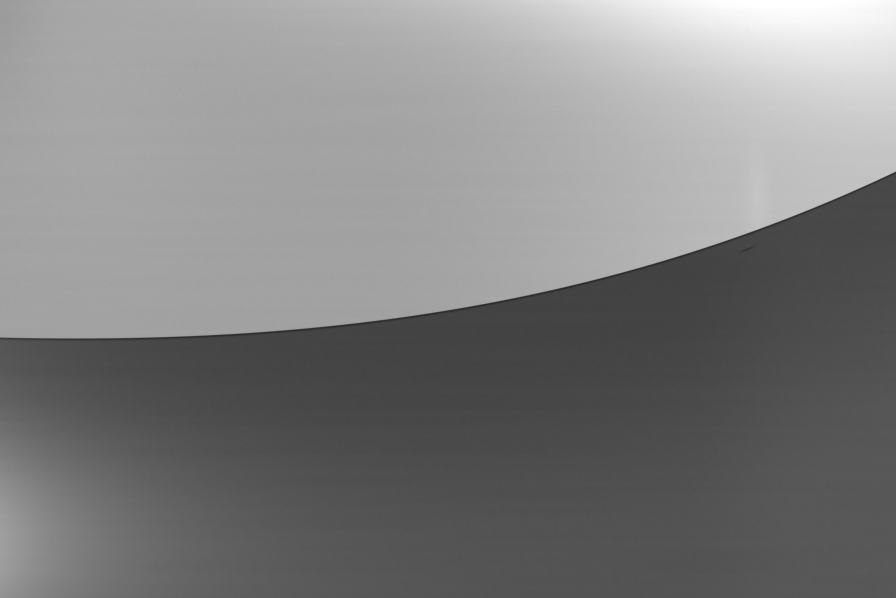
Reproduce this background procedurally as a Shadertoy shader.

```glsl
// Two brushed grey metal sheets meeting along a rising curve, with soft reflections.

float hash(vec2 p) {
    return fract(sin(dot(p, vec2(127.1, 311.7))) * 43758.5);
}

float noise(vec2 p) {
    vec2 i = floor(p), f = fract(p);
    f = f * f * (3.0 - 2.0 * f);
    return mix(mix(hash(i), hash(i + vec2(1, 0)), f.x),
               mix(hash(i + vec2(0, 1)), hash(i + vec2(1, 1)), f.x), f.y);
}

// Height of the seam between the sheets
float seam(float x) {
    return 0.4355 + x * (-0.0355 + x * (0.1926 + x * 0.1204));
}

float blob(vec2 p, vec2 center, vec2 radius) {
    vec2 d = (p - center) / radius;
    return exp(-dot(d, d));
}

float upperSheet(vec2 p) {
    float tone = 0.632 + 0.12 * smoothstep(0.4, 1.0, p.x);
    // Bright reflection along the top right
    float drop = 1.0 - p.y + 0.3 * (1.0 - p.x);
    float across = (p.x - 0.8) / 0.3;
    tone += 0.22 * exp(-across * across - drop * drop / 0.03);
    tone += 0.08 * exp((p.y - 1.0) / 0.1) * smoothstep(0.0, 0.5, p.x);
    // Dim left corner and a faint smear above the seam
    tone += 0.02 * blob(p, vec2(0.1, 0.85), vec2(0.12, 0.3));
    tone -= 0.03 * blob(p, vec2(0.0, 1.0), vec2(0.04, 0.15));
    tone += 0.03 * blob(p, vec2(0.845, 0.67), vec2(0.012, 0.07));
    return tone;
}

float lowerSheet(vec2 p, float depth) {
    float tone = 0.262 + 0.06 * smoothstep(0.03, 0.5, depth);
    tone += 0.02 * smoothstep(0.75, 0.9, p.x);
    // Soft reflection at the lower left
    float rise = (p.y - 0.1) / 0.2;
    tone += 0.27 * exp(-p.x / 0.17 - rise * rise);
    tone += 0.05 * exp(-p.x / 0.12);
    // Small slanted scratch
    vec2 q = p - vec2(0.834, 0.583);
    q.y -= 0.6 * q.x;
    return tone - 0.08 * blob(q, vec2(0.0), vec2(0.008, 0.002));
}

void mainImage(out vec4 fragColor, in vec2 fragCoord) {
    vec2 p = fragCoord / iResolution.xy;
    float height = p.y - seam(p.x);
    float aa = 0.8 / iResolution.y;

    float tone = mix(lowerSheet(p, -height), upperSheet(p),
                     smoothstep(-aa, aa, height));

    // Thin shadow just below the seam
    float shadow = (height + 0.0015) / 0.002;
    tone -= 0.09 * exp(-shadow * shadow);

    // Brushed streaks and fine grain
    tone += 0.008 * (noise(p * vec2(5.0, 110.0)) - 0.5);
    tone += 0.008 * (noise(p * vec2(420.0, 280.0)) - 0.5);

    fragColor = vec4(vec3(clamp(tone, 0.0, 1.0)), 1.0);
}
```
